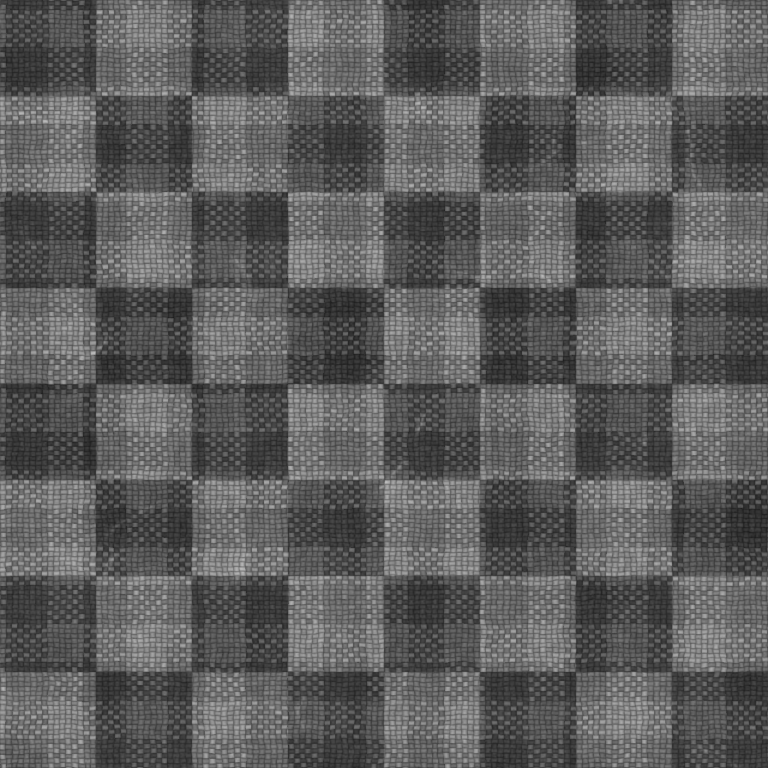
A WebGL 1 fragment shader for this texture:

```glsl
precision highp float;
// Worn grey checkerboard printed on a plain-woven gingham cloth.
// Light and dark bands of warp and weft threads interlace under the checks;
// mottling, fibre grain and scattered pale scratches add the wear.

uniform vec2 u_resolution;

#define CHECKS 8.0
#define THREADS vec2(128.0, 160.0)
#define BANDS vec2(9.6, 10.0)
#define BAND_SHIFT vec2(0.061, 0.035)
#define LIGHT_CHECK 0.445
#define DARK_CHECK 0.272
#define BAND_CONTRAST 0.115
#define RELIEF 0.46
#define SCRATCH_GRID 7.0
#define SCRATCH_GAIN 0.13
#define PI 3.14159265

float hash(vec2 p) {
  vec3 q = fract(vec3(p.xyx) * 0.1031);
  q += dot(q, q.yzx + 33.33);
  return fract((q.x + q.y) * q.z);
}

float noise(vec2 p) {
  vec2 i = floor(p), f = fract(p);
  f = f * f * (3.0 - 2.0 * f);
  return mix(mix(hash(i), hash(i + vec2(1.0, 0.0)), f.x),
             mix(hash(i + vec2(0.0, 1.0)), hash(i + 1.0), f.x), f.y);
}

float fbm(vec2 p) {
  float sum = 0.0, gain = 0.5;
  for (int i = 0; i < 4; i++) {
    sum += gain * noise(p);
    p = p * 2.03 + 17.1;
    gain *= 0.5;
  }
  return sum;
}

// Alternating -1 / +1 sign per unit cell with edges about one pixel wide
vec2 softSign(vec2 p, vec2 pixel) {
  return clamp(sin(PI * p) / (PI * pixel * 0.7), -1.0, 1.0);
}

float segmentDistance(vec2 p, vec2 a, vec2 b) {
  vec2 pa = p - a, ba = b - a;
  return length(pa - ba * clamp(dot(pa, ba) / dot(ba, ba), 0.0, 1.0));
}

// Bent, broken scratches: one possible stroke per grid cell
float scratches(vec2 uv) {
  vec2 p = uv * SCRATCH_GRID;
  p += 0.35 * (vec2(noise(p * 2.5), noise(p * 2.5 + 40.0)) - 0.5);
  float sum = 0.0;
  for (int y = -1; y <= 1; y++) {
    for (int x = -1; x <= 1; x++) {
      vec2 cell = floor(p) + vec2(float(x), float(y));
      float angle = 2.0 * PI * hash(cell + 5.3);
      float reach = mix(0.15, 0.5, hash(cell + 21.7));
      vec2 arm = reach * vec2(cos(angle), sin(angle));
      vec2 mid = cell + vec2(hash(cell + 61.0), hash(cell + 83.0));
      float d = segmentDistance(p, mid - arm, mid + arm);
      float strength = smoothstep(0.35, 0.9, hash(cell + 9.1));
      sum += strength * (exp(-d * d * 2500.0) + 0.3 * exp(-d * d * 90.0));
    }
  }
  return sum * smoothstep(0.3, 0.65, fbm(uv * 38.0));
}

void main() {
  vec2 uv = gl_FragCoord.xy / u_resolution;
  vec2 pixel = 1.0 / u_resolution;

  // Slightly wandering threads: x counts warp, y counts weft
  vec2 wander = vec2(noise(uv * 45.0), noise(uv * 45.0 + 70.0)) - 0.5;
  vec2 t = uv * THREADS + 0.45 * wander;
  vec2 id = floor(t);
  vec2 f = 2.0 * fract(t) - 1.0;

  // Gingham bands snap to whole threads; each thread varies in tone
  vec2 band = step(0.5, fract(((id + 0.5) / THREADS - BAND_SHIFT) * BANDS));
  band = 1.0 - band;
  vec2 tone = BAND_CONTRAST * (band - 0.5);
  tone += 0.035 * (vec2(hash(vec2(id.x, 3.0)), hash(vec2(id.y, 8.0))) - 0.5);

  // Over-and-under interlacing with rounded thread relief
  vec2 turn = softSign(t, pixel * THREADS);
  float over = 0.5 + 0.5 * turn.x * turn.y;
  vec2 round2 = 1.0 - f * f;
  vec2 ends = 1.0 - 0.5 * f * f * f * f;
  float bump = mix(round2.y * ends.x, round2.x * ends.y, over);
  float thread = mix(tone.y, tone.x, over);

  // Printed checks
  vec2 side = softSign(uv * CHECKS, pixel * CHECKS);
  float check = mix(DARK_CHECK, LIGHT_CHECK, 0.5 + 0.5 * side.x * side.y);
  float grey = (check + thread) * (1.0 - 0.6 * RELIEF + RELIEF * bump);

  // Crossing variation, fibre grain and soft mottling
  grey *= 1.0 + 0.16 * (hash(id + 11.0) - 0.5);
  grey += 0.05 * (noise(uv * 420.0) - 0.5);
  grey += 0.09 * (fbm(uv * 9.0) - 0.47);

  // Scratches catch on raised threads and show most on dark checks
  float wear = min(scratches(uv), 1.3) * (0.4 + 0.8 * bump);
  grey += SCRATCH_GAIN * wear * (1.2 - 1.4 * check);

  gl_FragColor = vec4(vec3(clamp(grey, 0.0, 1.0)), 1.0);
}
```
